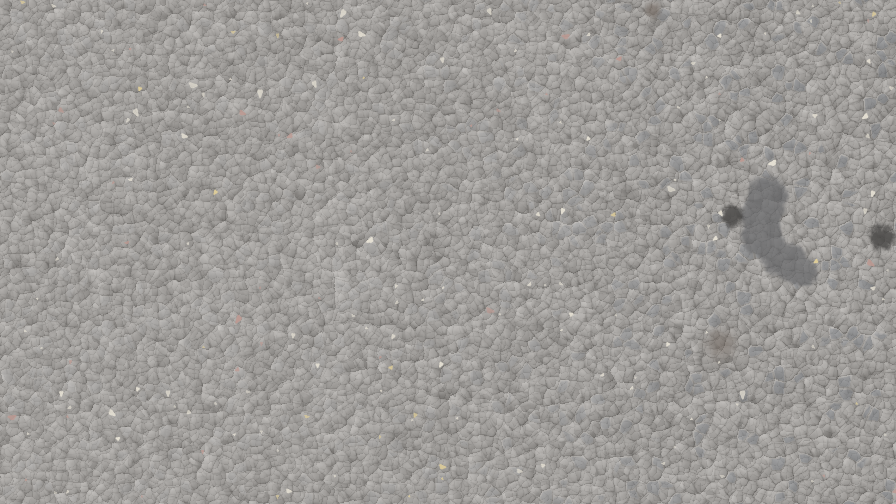
Give the GLSL for this texture, as a Shadertoy shader.

```glsl
const vec3 ASPHALT = vec3(0.632, 0.622, 0.610);
const vec3 BLUE_STONE = vec3(0.49, 0.50, 0.515);
const vec3 TAR = vec3(0.455, 0.455, 0.46);
const vec3 SOOT = vec3(0.27, 0.265, 0.26);
const vec3 RUST = vec3(0.45, 0.41, 0.38);
const vec3 CREAM = vec3(0.90, 0.88, 0.83);
const vec3 YELLOW = vec3(0.88, 0.81, 0.60);
const vec3 PINK = vec3(0.74, 0.60, 0.57);
const vec2 LIGHT = vec2(-0.55, 0.83);

struct Cell {
    float edge;   // distance between nearest and second nearest stone
    float id;     // random value of the stone
    vec2 offset;  // position relative to the stone centre
};

vec3 hash3(vec2 p) {
    vec3 q = fract(p.xyx * vec3(0.1031, 0.1030, 0.0973));
    q += dot(q, q.yxz + 33.33);
    return fract((q.xxy + q.yzz) * q.zyx);
}

// Layered sines, roughly in -1..1
float waves(vec2 p) {
    float sum = 0.0, gain = 0.5;
    for (int i = 0; i < 4; i++) {
        sum += gain * sin(p.x + 1.7 * sin(p.y)) * cos(p.y - 1.3 * sin(0.8 * p.x));
        p = mat2(1.2, 1.5, -1.5, 1.2) * p + 4.1;
        gain *= 0.6;
    }
    return sum;
}

Cell cellular(vec2 p) {
    vec2 base = floor(p);
    float near = 9.0, second = 9.0;
    Cell cell = Cell(0.0, 0.0, vec2(0.0));
    for (int y = -1; y <= 1; y++)
    for (int x = -1; x <= 1; x++) {
        vec2 corner = base + vec2(x, y);
        vec3 rnd = hash3(corner);
        vec2 offset = p - corner - rnd.xy;
        float dist = length(offset);
        if (dist < near) {
            second = near;
            near = dist;
            cell.id = rnd.z;
            cell.offset = offset;
        } else {
            second = min(second, dist);
        }
    }
    cell.edge = second - near;
    return cell;
}

// Brightness of tilted, lit stones with dark gaps
float stoneRelief(Cell cell, float tilt, float tone, float gap) {
    float angle = 40.0 * cell.id;
    vec2 facing = normalize(LIGHT + 0.8 * vec2(cos(angle), sin(angle)));
    float crevice = 1.0 - smoothstep(0.0, 0.28, cell.edge);
    float shade = 0.45 + 0.55 * smoothstep(0.2, -0.3, dot(cell.offset, LIGHT));
    return tilt * dot(cell.offset, facing) + tone * (cell.id - 0.5) - gap * crevice * shade;
}

// Sparse angular chips; returns colour and coverage
vec4 chips(vec2 p, float scale, float chance, float size) {
    vec2 grid = p * scale;
    vec2 corner = floor(grid);
    vec3 rnd = hash3(corner + 71.0);
    vec3 look = hash3(corner + 153.0);
    vec2 q = grid - corner - 0.3 - 0.4 * rnd.xy;
    float turn = 6.28 * look.x;
    q = mat2(cos(turn), sin(turn), -sin(turn), cos(turn)) * q * vec2(1.0, 1.1 + 0.6 * look.y);
    float angle = atan(q.y, q.x);
    float radius = size * (0.55 + 0.6 * look.y * look.y) * (1.0 + 0.2 * sin(3.0 * angle + turn));
    float cover = smoothstep(0.035, -0.035, length(q) - radius) * step(rnd.z, chance);
    vec3 color = mix(CREAM, YELLOW, step(0.62, look.z));
    color = mix(color, PINK, step(0.80, look.z));
    return vec4(color, cover * mix(0.65, 1.0, look.x));
}

float capsule(vec2 p, vec2 a, vec2 b, float radius) {
    vec2 along = b - a;
    float t = clamp(dot(p - a, along) / dot(along, along), 0.0, 1.0);
    return length(p - a - t * along) - radius;
}

float blot(vec2 p, vec2 centre, float radius, float softness) {
    float ragged = 0.35 * radius * waves(p * 110.0);
    return smoothstep(softness, -softness, length(p - centre) - radius + ragged);
}

void mainImage(out vec4 fragColor, in vec2 fragCoord) {
    vec2 p = fragCoord / iResolution.y;
    float coarse = smoothstep(0.6, 1.7, p.x);
    vec2 warped = p + 0.005 * vec2(waves(p * 38.0), waves(p.yx * 41.0 + 9.0));

    // Worn aggregate, more distinct toward the right
    Cell stone = cellular(warped * 45.0);
    Cell grit = cellular(warped * 82.0 + 17.0);
    float relief = stoneRelief(stone, 0.07, 0.06, mix(0.07, 0.095, coarse));
    relief += stoneRelief(grit, 0.05, 0.055, 0.045);
    relief += 0.012 * waves(p * 7.0) + 0.02 * waves(p * 130.0);
    vec3 color = ASPHALT + 0.022 + relief;
    float exposed = smoothstep(0.08, 0.3, stone.edge) * step(0.84, stone.id);
    color = mix(color, BLUE_STONE + 0.6 * relief, exposed * mix(0.15, 0.65, coarse));

    // Smooth tar patch and dirt
    float patchEdge = min(capsule(p, vec2(1.52, 0.61), vec2(1.51, 0.54), 0.038),
                          capsule(p, vec2(1.51, 0.52), vec2(1.585, 0.465), 0.032));
    patchEdge += 0.012 * waves(p * 45.0);
    color = mix(color, TAR + 0.25 * relief, 0.9 * smoothstep(0.008, -0.008, patchEdge));
    color = mix(color, SOOT, 0.8 * blot(p, vec2(1.452, 0.572), 0.02, 0.008));
    color = mix(color, SOOT, 0.8 * blot(p, vec2(1.75, 0.528), 0.024, 0.009));
    color = mix(color, RUST, 0.5 * blot(p, vec2(1.43, 0.317), 0.025, 0.022));
    color = mix(color, RUST, 0.6 * blot(p, vec2(1.296, 0.98), 0.014, 0.010));

    // Bright mineral chips
    vec4 large = chips(p, 20.0, 0.09, 0.15);
    vec4 small = chips(p + 3.7, 34.0, 0.06, 0.15);
    color = mix(color, large.rgb, large.a);
    color = mix(color, small.rgb, 0.8 * small.a);
    fragColor = vec4(color, 1.0);
}
```
